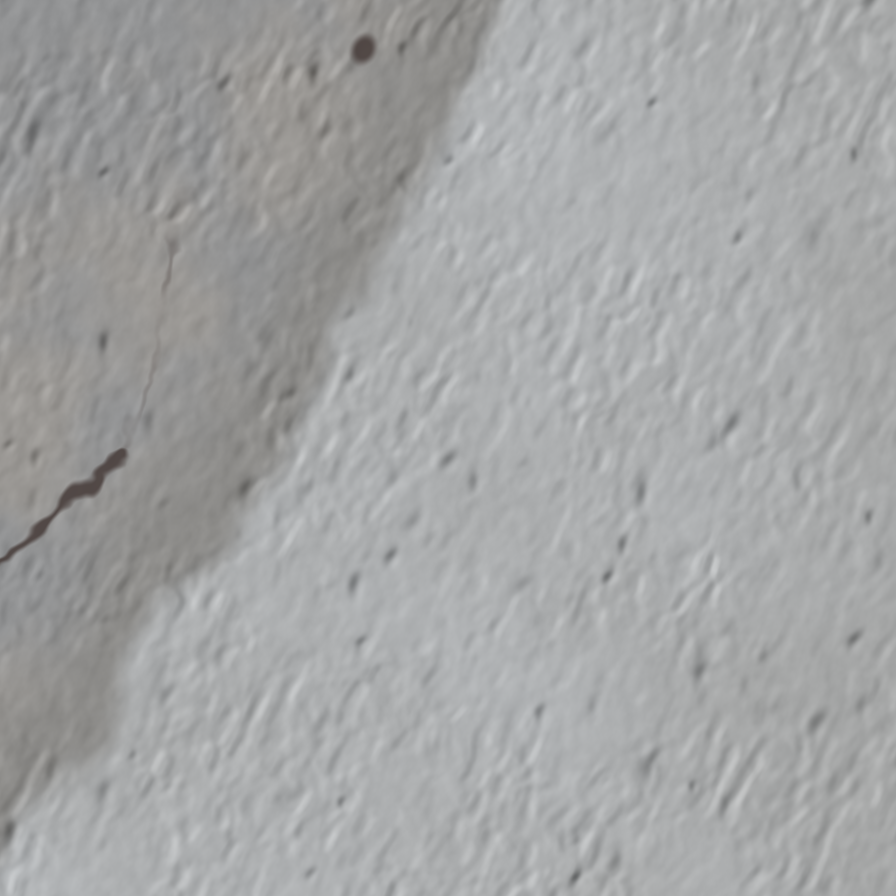
A Shadertoy shader for this texture:

```glsl
#define LIT_COOL vec3(0.690, 0.700, 0.707)
#define LIT_GREY vec3(0.648, 0.653, 0.652)
#define SHADE_EDGE vec3(0.552, 0.548, 0.538)
#define SHADE_WARM vec3(0.607, 0.597, 0.583)
#define SHADE_COOL vec3(0.572, 0.576, 0.580)
#define CRACK_COLOR vec3(0.29, 0.25, 0.24)
#define GRAIN_DIR vec2(0.42, 0.908)
#define GRAIN_SCALE vec2(74.0, 37.0)
#define RELIEF 0.085
#define PIT_CELL 0.045
#define PIT_SHARE 0.38
#define PENUMBRA 0.024

float hash(vec2 p) {
    vec3 v = fract(vec3(p.xyx) * 0.1031);
    v += dot(v, v.yzx + 33.33);
    return fract((v.x + v.y) * v.z);
}

float noise(vec2 p) {
    vec2 i = floor(p), f = fract(p);
    f = f * f * f * (f * (f * 6.0 - 15.0) + 10.0);
    return mix(mix(hash(i), hash(i + vec2(1, 0)), f.x),
               mix(hash(i + vec2(0, 1)), hash(i + vec2(1, 1)), f.x), f.y);
}

float fbm(vec2 p) {
    float sum = 0.0, amp = 0.53;
    for (int i = 0; i < 4; i++) {
        sum += amp * noise(p);
        p = mat2(1.6, 1.2, -1.2, 1.6) * p + 17.3;
        amp *= 0.5;
    }
    return sum;
}

// x runs across the trowel grain, y along it
vec2 toGrain(vec2 p) {
    return vec2(p.x * GRAIN_DIR.y - p.y * GRAIN_DIR.x, dot(p, GRAIN_DIR));
}

// Short separate lumps with finer grit over them
float height(vec2 p) {
    p += 0.009 * vec2(noise(p * 27.0), noise(p * 27.0 + 40.0));
    vec2 g = toGrain(p) * GRAIN_SCALE + 90.0;
    float lumps = smoothstep(0.3, 1.0, noise(g));
    float grit = noise(mat2(1.5, 0.7, -0.9, 1.6) * g + 31.0);
    return 0.75 * lumps + 0.45 * grit;
}

// x: darkness of the hollow, y: light on its far rim
vec2 pits(vec2 p) {
    vec2 g = toGrain(p) / PIT_CELL + 50.0;
    vec2 result = vec2(0);
    for (int j = -1; j <= 1; j++)
    for (int i = -1; i <= 1; i++) {
        vec2 cell = floor(g) + vec2(i, j);
        if (hash(cell + 7.0) > PIT_SHARE) continue;
        vec2 center = cell + 0.2 + 0.6 * vec2(hash(cell + 19.0), hash(cell + 43.0));
        vec2 size = vec2(0.09, 0.14) + vec2(0.07, 0.24) * hash(cell + 71.0);
        vec2 d = (g - center) / size;
        d.x += 0.35 * sin(d.y * 1.5 + 6.0 * hash(cell + 5.0));
        float depth = 0.15 + 0.85 * pow(hash(cell + 97.0), 3.0);
        vec2 rim = d - vec2(1.5, -0.4);
        result = max(result, depth * vec2(exp(-dot(d, d)), exp(-dot(rim, rim))));
    }
    return result;
}

// x: distance to the segment, y: position along it
vec2 segment(vec2 p, vec2 a, vec2 b) {
    vec2 ab = b - a;
    float t = clamp(dot(p - a, ab) / dot(ab, ab), 0.0, 1.0);
    return vec2(length(p - a - ab * t), t);
}

float crack(vec2 p) {
    vec2 w = p + 0.026 * (vec2(noise(p * 27.0), noise(p * 27.0 + 60.0)) - 0.5);
    w += 0.012 * (vec2(noise(p * 65.0), noise(p * 65.0 + 30.0)) - 0.5);
    vec2 wide = segment(w, vec2(-0.03, 0.345), vec2(0.143, 0.495));
    vec2 thin = segment(w, vec2(0.143, 0.495), vec2(0.212, 0.79));
    float width = 0.002 + 0.0055 * noise(p * 48.0 + 11.0);
    float open = 1.0 - smoothstep(width - 0.003, width + 0.004, wide.x);
    float hair = 1.0 - smoothstep(0.0005, 0.0065, thin.x);
    hair *= 0.25 + 0.75 * smoothstep(0.3, 0.7, noise(p * 17.0 + 5.0));
    return max(0.9 * open, 0.5 * hair * (1.0 - 0.6 * thin.y));
}

void mainImage(out vec4 fragColor, in vec2 fragCoord) {
    vec2 p = fragCoord / iResolution.y;

    // Sunlit face: cool in the middle, greyer to the right
    float patches = fbm(p * 5.0 + 8.0) - 0.5;
    float cool = 0.66 + 1.2 * patches - 0.5 * smoothstep(0.55, 1.05, p.x);
    vec3 lit = mix(LIT_GREY, LIT_COOL, clamp(cool, 0.0, 1.15));

    // Slanted shadow, deepest beside its boundary
    float boundary = 0.6 * (p.y - 0.06) + 0.055 * sin(3.1416 * p.y)
                   + 0.09 * (fbm(p * 7.0 + 23.0) - 0.5);
    float side = p.x - boundary;
    float stain = smoothstep(0.3, 0.7, fbm(p * 6.0 + 61.0));
    vec3 shade = mix(SHADE_COOL, SHADE_WARM, stain);
    shade = mix(SHADE_EDGE, shade, smoothstep(0.03, 0.19, -side));
    vec3 color = mix(shade, lit, smoothstep(-PENUMBRA, PENUMBRA, side));

    // Embossed plaster grain, rough in places and smoother in others
    vec2 lightStep = vec2(0.0034, -0.0014);
    float slope = height(p - lightStep) - height(p + lightStep);
    float rough = 0.5 + 0.8 * smoothstep(0.25, 0.75, noise(p * 9.0 + 14.0));
    color += RELIEF * rough * slope;
    color += 0.045 * (fbm(toGrain(p) * vec2(95.0, 62.0)) - 0.5);

    // Hollows, crack and the single round hole
    vec2 pit = pits(p);
    color += 0.05 * pit.y - 0.21 * pit.x;
    color = mix(color, CRACK_COLOR, crack(p));
    vec2 hole = toGrain(p - vec2(0.406, 0.945)) * vec2(1.15, 0.9);
    float holeMask = 1.0 - smoothstep(0.008, 0.020, length(hole));
    color = mix(color, CRACK_COLOR, 0.9 * holeMask);

    fragColor = vec4(clamp(color, 0.0, 1.0), 1.0);
}
```
